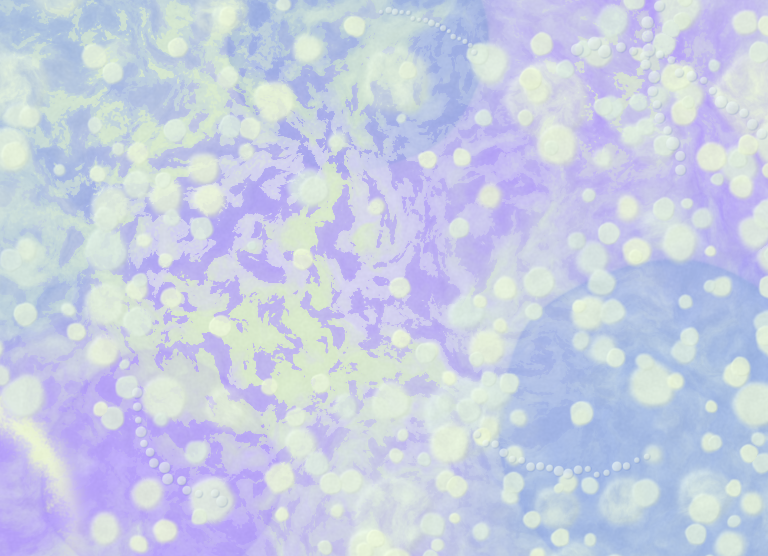
This background is drawn by a Shadertoy shader. Its source:

```glsl
// Pastel fluid-ink wash with flaking pigment, large pooled discs, soft drops and bead chains.

vec2 hash2(vec2 p) {
    p = vec2(dot(p, vec2(127.1, 311.7)), dot(p, vec2(269.5, 183.3)));
    return fract(sin(p) * 43758.5);
}

float gradientNoise(vec2 p) {
    vec2 i = floor(p), f = p - i, e = vec2(0, 1);
    vec2 u = f * f * f * (f * (f * 6.0 - 15.0) + 10.0);
    float a = dot(hash2(i) * 2.0 - 1.0, f);
    float b = dot(hash2(i + e.yx) * 2.0 - 1.0, f - e.yx);
    float c = dot(hash2(i + e) * 2.0 - 1.0, f - e);
    float d = dot(hash2(i + 1.0) * 2.0 - 1.0, f - 1.0);
    return mix(mix(a, b, u.x), mix(c, d, u.x), u.y);
}

float fbm(vec2 p) {
    float sum = 0.0, amp = 1.0;
    for (int i = 0; i < 5; i++) {
        sum += amp * gradientNoise(p);
        p = mat2(1.6, 1.2, -1.2, 1.6) * p + 7.3;
        amp *= 0.55;
    }
    return sum;
}

float glow(vec2 p, vec2 centre, float radius) {
    p -= centre;
    return exp(-dot(p, p) / (radius * radius));
}

// How crowded the drops are across the canvas
float dropDensity(vec2 p) {
    return 0.1 + 0.42 * smoothstep(0.75, 1.1, p.x) + 0.5 * glow(p, vec2(0.23, 0.6), 0.22)
         + 0.5 * glow(p, vec2(0.68, 0.08), 0.25) + 0.3 * glow(p, vec2(0.85, 0.4), 0.2);
}

// Scattered drops: x = coverage, y = side light, z = tint, w = rim
vec4 drops(vec2 p, float scale, float share, float blur) {
    vec2 q = p * scale, cell = floor(q);
    vec4 drop = vec4(0);
    float wobble = 0.09 * gradientNoise(q * 2.5);
    for (int y = -1; y <= 1; y++)
    for (int x = -1; x <= 1; x++) {
        vec2 id = cell + vec2(x, y);
        vec2 shape = hash2(id * 1.7 + scale);
        vec2 centre = id + 0.15 + 0.7 * hash2(id + scale * 3.1);
        if (shape.y > share * dropDensity(centre / scale)) continue;
        vec2 away = q - centre;
        float d = length(away) - mix(0.18, 0.46, shape.x) + wobble;
        float cover = smoothstep(blur, -blur, d);
        float rim = exp(-d * d * 350.0);
        float light = dot(away, vec2(-0.7, 0.7)) / (length(away) + 0.05) * rim;
        if (cover > drop.x) drop = vec4(cover, light, fract(shape.x * 9.7), rim);
    }
    return drop;
}

// Pooled disc of ink with mottled inside and a fine dark edge
vec3 pool(vec3 col, vec2 p, vec2 centre, float radius, vec3 ink, float cloud) {
    float d = length(p - centre) - radius + 0.025 * gradientNoise(p * 6.0);
    float inside = smoothstep(0.006, -0.006, d);
    col = mix(col, ink, inside * clamp(0.6 - 0.7 * cloud, 0.1, 0.9));
    float edge = exp(-abs(d) * 260.0) + 0.5 * inside * exp(d * 45.0);
    return mix(col, ink * vec3(0.93, 0.93, 0.98), 0.5 * min(edge, 1.0));
}

// Beads strung along a bowed line
vec3 beads(vec3 col, vec2 p, vec2 a, vec2 b, float bow, float size) {
    vec2 dir = normalize(b - a), side = vec2(-dir.y, dir.x);
    float len = length(b - a), pitch = size * 1.9;
    float slot = floor(dot(p - a, dir) / pitch);
    for (float k = -1.0; k <= 1.0; k++) {
        float along = (slot + k + 0.5) * pitch;
        if (along < 0.0 || along > len) continue;
        vec2 h = hash2(vec2(slot + k, len * 91.0));
        float sway = bow * sin(3.14 * along / len) + size * 1.6 * (h.x - 0.5);
        vec2 away = p - a - dir * along - side * sway;
        float r = size * mix(0.55, 1.05, h.y), d = length(away) - r;
        float aa = max(0.0015, 0.8 / iResolution.y);
        float cover = smoothstep(aa, -aa, d);
        float lit = dot(away, vec2(-0.7, 0.7)) / r;
        col = mix(col, vec3(0.87, 0.91, 0.9) + 0.07 * lit, cover * 0.65);
        col -= vec3(0.07, 0.06, 0.02) * smoothstep(0.003, 0.0, abs(d)) * smoothstep(0.2, -0.8, lit);
    }
    return col;
}

void mainImage(out vec4 fragColor, in vec2 fragCoord) {
    vec2 p = fragCoord / iResolution.y;
    vec2 warp = vec2(fbm(p * 3.0), fbm(p * 3.0 + 19.0));
    float cloud = fbm(p * 4.0 + warp * 1.3), fine = fbm(p * 24.0 + warp * 2.0);
    float grain = gradientNoise(p * 170.0);
    vec3 mint = vec3(0.84, 0.9, 0.87), lime = vec3(0.85, 0.92, 0.78), cream = vec3(0.92, 0.96, 0.84);
    vec3 blue = vec3(0.6, 0.7, 0.88), violet = vec3(0.72, 0.64, 0.98);

    // Broad blue and violet wash
    vec2 w = p + 0.12 * warp;
    float blueness = glow(w, vec2(0.0, 0.95), 0.5) + glow(w, vec2(0.62, 0.98), 0.27)
                   + glow(w, vec2(1.25, 0.12), 0.45) + 0.5 * glow(w, vec2(0.0, 0.6), 0.25);
    vec3 col = mix(violet, blue, smoothstep(0.15, 0.75, blueness));

    // Milky veil
    float veil = 0.42 + 0.8 * cloud + 0.18 * fine + 0.25 * glow(p, vec2(0.3, 0.7), 0.35)
               + 0.3 * glow(p, vec2(0.75, 0.25), 0.28) - 0.3 * glow(p, vec2(0.0, 0.08), 0.2)
               - 0.2 * glow(p, vec2(1.2, 0.8), 0.2);
    col = mix(col, mint, clamp(veil, 0.0, 0.85));

    // Large pools
    col = pool(col, p, vec2(0.645, 0.93), 0.23, blue, cloud + 0.3 * fine);
    col = pool(col, p, vec2(1.2, 0.23), 0.3, blue + vec3(0.03, 0.02, 0.02), cloud + 0.3 * fine);
    col = pool(col, p, vec2(0.29, 0.15), 0.21, violet, cloud + 0.3 * fine);

    // Flaking pigment, worn through to violet
    float zone = glow(p + 0.15 * warp, vec2(0.52, 0.52), 0.36);
    float flake = smoothstep(-0.03, 0.03, fine + 0.25 * cloud + 0.12 * grain + 0.08);
    vec3 pigment = mix(vec3(0.84, 0.83, 0.94), lime, smoothstep(-0.25, 0.3, cloud + 0.8 * (0.55 - p.x)));
    col = mix(col, mix(violet, pigment, flake), min(zone * 1.1, 0.85) * mix(0.65, 1.0, flake));
    float dust = smoothstep(0.1, 0.2, fine + 0.3 * grain + 0.5 * warp.y - 0.06);
    float dustZone = glow(p, vec2(0.25, 0.85), 0.28) + glow(p, vec2(1.1, 0.85), 0.16);
    col = mix(col, lime, dust * min(dustZone, 1.0) * 0.7);
    float sweep = abs(length(p - vec2(-0.18, -0.02)) - 0.33) + 0.03 * fine + 0.015 * grain;
    col = mix(col, cream, smoothstep(0.045, 0.0, sweep) * smoothstep(0.18, 0.08, p.x));

    // Soft drops from broad and hazy to small and crisp
    for (int i = 0; i < 4; i++) {
        float level = float(i);
        vec4 drop = drops(p + level * 0.013, 6.5 + 5.0 * level, 0.75 - 0.1 * level, 0.13 - 0.02 * level);
        vec3 tint = mix(mint + 0.01, cream, drop.z);
        float clear = i == 0 ? 0.55 + 0.5 * fine + 0.3 * drop.w : 0.85;
        col = mix(col, tint, drop.x * clamp(clear, 0.0, 0.95));
        col += 0.06 * drop.y * drop.x;
    }

    // Bead chains
    col = beads(col, p, vec2(1.03, 0.92), vec2(1.38, 0.74), 0.05, 0.012);
    col = beads(col, p, vec2(1.18, 1.0), vec2(1.24, 0.68), -0.04, 0.013);
    col = beads(col, p, vec2(0.24, 0.3), vec2(0.42, 0.1), -0.06, 0.01);
    col = beads(col, p, vec2(0.85, 0.22), vec2(1.17, 0.18), -0.05, 0.009);
    col = beads(col, p, vec2(0.68, 0.98), vec2(0.86, 0.9), 0.02, 0.006);

    col += 0.018 * grain + 0.03 * fine;
    fragColor = vec4(clamp(col, 0.0, 1.0), 1.0);
}
```
